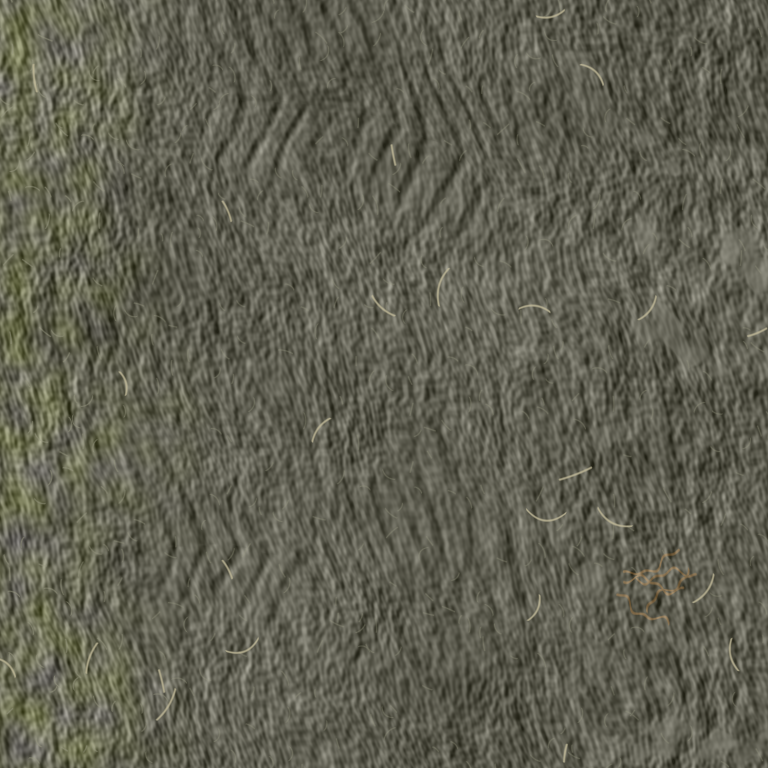
This texture is drawn by a Shadertoy shader. Its source:

```glsl
// Churned, drying mud with faint herringbone tyre prints, grass at the left and loose straw.
// A height field of stretched gradient noise plus tread ribs is lit from the upper left;
// fibres, stalks and curled roots are scattered over it as distance-based strokes.

#define BASE_TONE 0.365
#define RELIEF 0.50
#define HEIGHT_TINT 0.18
#define LIGHT_STEP 0.0042
#define LIGHT_DIR vec2(-0.82, 0.57)
#define RIB_PITCH 0.040
#define RIB_HEIGHT 0.38
#define LEAN 0.22
#define STRAW_COLOR vec3(0.76, 0.73, 0.60)
#define FIBRE_COLOR vec3(0.60, 0.60, 0.51)
#define ROOT_COLOR vec3(0.57, 0.47, 0.33)
#define GRASS_TINT vec3(0.025, 0.035, -0.025)

vec2 hash2(vec2 p) {
    vec3 q = fract(p.xyx * vec3(0.1031, 0.1030, 0.0973));
    q += dot(q, q.yzx + 33.33);
    return fract((q.xx + q.yz) * q.zy);
}

float cornerSlope(vec2 cell, vec2 offset) {
    float a = 6.2832 * hash2(cell + 71.0).x;
    return dot(vec2(cos(a), sin(a)), offset);
}

float gradientNoise(vec2 p) {
    vec2 i = floor(p), f = p - i;
    vec2 u = f * f * f * (f * (f * 6.0 - 15.0) + 10.0);
    vec2 e = vec2(1.0, 0.0);
    return mix(mix(cornerSlope(i, f), cornerSlope(i + e, f - e), u.x),
               mix(cornerSlope(i + e.yx, f - e.yx), cornerSlope(i + 1.0, f - 1.0), u.x), u.y);
}

float ribProfile(float phase) {
    float f = fract(phase);
    return smoothstep(0.0, 0.3, f) * (1.0 - smoothstep(0.72, 1.0, f)) - 0.6;
}

// Tread ribs: x is height, y is how strongly the ground is pressed
vec2 treads(vec2 p) {
    vec2 wob = vec2(gradientNoise(p * 13.0), gradientNoise(p * 11.0 + 40.0));
    float wear = smoothstep(-0.35, 0.2, gradientNoise(p * 8.0 + 9.0));
    vec2 result = vec2(0.0);
    for (int i = 0; i < 2; i++) {
        vec2 q = p - vec2(0.36, 0.87) + float(i) * vec2(0.09, 0.58) + 0.014 * wob;
        float s = q.y + 1.3 * q.x * q.x;
        float mask = smoothstep(0.17, 0.10, abs(s - 0.02))
                   * smoothstep(-0.16, -0.04, q.x) * smoothstep(0.36, 0.24, q.x) * wear;
        float phase = (q.x + 0.45 * abs(s)) / RIB_PITCH;
        result += vec2(ribProfile(phase), 1.0) * mask;
    }
    // Long dragged grooves at the lower right
    vec2 g = (p - vec2(0.62, 0.30)) / vec2(0.15, 0.27);
    float drag = smoothstep(1.0, 0.55, length(g)) * wear * 0.8;
    result += vec2(ribProfile((p.x + 0.25 * p.y + 0.02 * wob.x) / (RIB_PITCH * 1.15)), 1.0) * drag;
    return vec2(result.x * RIB_HEIGHT, min(result.y, 1.0));
}

float clayPatch(vec2 p) {
    float n = gradientNoise(p * 10.0 + 3.0) + 0.35 * gradientNoise(p * 34.0);
    return smoothstep(0.22, 0.34, n) * smoothstep(0.6, 0.9, p.x);
}

float mudHeight(vec2 p) {
    vec2 tread = treads(p);
    vec2 q = p + vec2(LEAN * p.y, 0.0);
    q += 0.016 * vec2(gradientNoise(p * 7.0), gradientNoise(p * 7.0 + 20.0));
    float clods = gradientNoise(p * vec2(30.0, 24.0) + 5.0) * smoothstep(0.5, 0.9, p.x);
    float grain = 0.48 * gradientNoise(q * vec2(38.0, 17.0))
                + 0.40 * gradientNoise(q * vec2(84.0, 42.0) + 13.0)
                + 0.30 * gradientNoise(q * vec2(165.0, 95.0) + 31.0);
    grain *= (1.0 - 0.35 * tread.y) * (1.0 - 0.6 * clayPatch(p));
    return grain + 0.45 * clods + tread.x;
}

// Scattered bent strokes; spread sets how far they turn from upright
float strokes(vec2 p, float cells, float halfLen, float width, float chance, float spread) {
    float cover = 0.0, aa = 1.0 / iResolution.y;
    vec2 home = floor(p * cells);
    for (int j = -1; j <= 1; j++)
    for (int i = -1; i <= 1; i++) {
        vec2 cell = home + vec2(i, j);
        vec2 r = hash2(cell + cells), s = hash2(cell + cells * 3.0 + 7.0);
        vec2 q = p - (cell + r) / cells;
        float a = (s.x - 0.5) * spread + 0.25;
        q = mat2(cos(a), -sin(a), sin(a), cos(a)) * q;
        float len = halfLen * (0.4 + 0.6 * r.y);
        q.x += (r.x - 0.5) * q.y * q.y / halfLen;
        float d = length(vec2(q.x, max(abs(q.y) - len, 0.0))) - width;
        cover = max(cover, step(s.y, chance) * smoothstep(aa, -aa, d));
    }
    return cover;
}

float roots(vec2 p) {
    float cover = 0.0, aa = 1.0 / iResolution.y;
    for (int i = 0; i < 5; i++) {
        float k = float(i);
        vec2 r = hash2(vec2(k, 4.0));
        vec2 q = p - vec2(0.855, 0.235) - (r - 0.5) * vec2(0.05, 0.07);
        float a = 0.75 - 0.32 * k;
        q = mat2(cos(a), -sin(a), sin(a), cos(a)) * q;
        q.y += 0.006 * sin(q.x * 95.0 + k * 2.0) + 0.003 * sin(q.x * 230.0 + k);
        float d = length(vec2(max(abs(q.x) - 0.038, 0.0), q.y)) - 0.0017;
        cover = max(cover, smoothstep(aa, -aa, d));
    }
    return cover;
}

void mainImage(out vec4 fragColor, in vec2 fragCoord) {
    vec2 p = fragCoord / iResolution.y;

    // Relief shading of the mud
    float h = mudHeight(p);
    float slope = h - mudHeight(p + LIGHT_DIR * LIGHT_STEP);
    float clay = clayPatch(p);
    float grass = smoothstep(0.28, 0.0, p.x + 0.12 * gradientNoise(p * 6.0));
    float tone = BASE_TONE + RELIEF * slope * (1.0 + 0.25 * grass) + HEIGHT_TINT * h;
    tone += 0.06 * gradientNoise(p * 4.0 + 2.0) + 0.07 * clay + 0.03 * grass;
    tone = clamp(tone, 0.13, 0.68);
    vec3 color = vec3(tone, tone * 0.992, tone * 0.98 - 0.045);
    color += GRASS_TINT * grass * (0.6 + 2.0 * gradientNoise(p * 22.0));

    // Loose plant matter
    float fibre = strokes(p, 42.0, 0.010, 0.0008, 0.28, 2.2);
    color = mix(color, FIBRE_COLOR, fibre * (0.38 + 0.2 * grass));
    color = mix(color, ROOT_COLOR + 0.5 * slope, roots(p) * 0.85);
    float straw = strokes(p + 0.37, 13.0, 0.025, 0.0013, 0.15, 3.1);
    color = mix(color, STRAW_COLOR, straw * 0.8);

    fragColor = vec4(color, 1.0);
}
```
